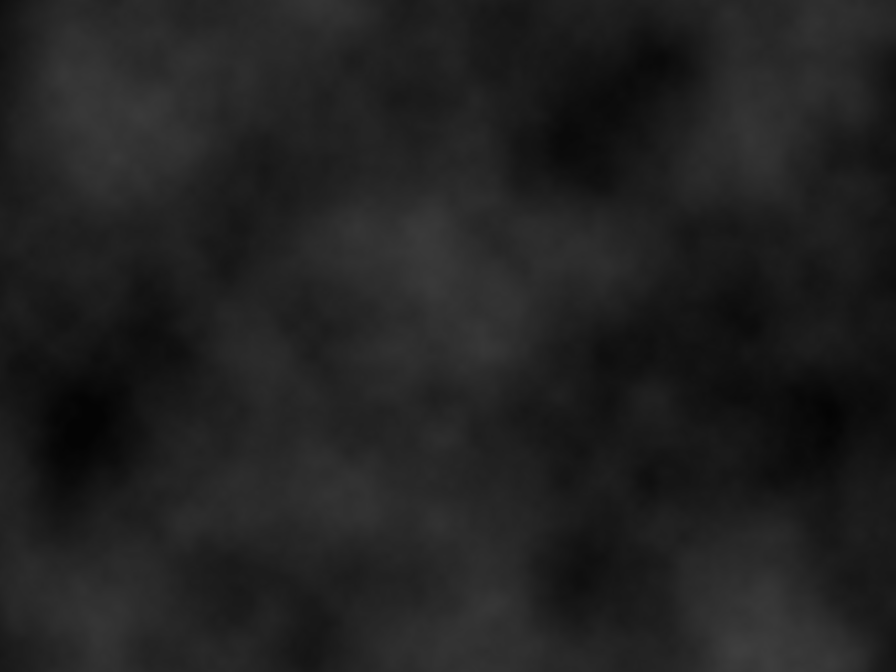
This texture is drawn by a Shadertoy shader. Its source:

```glsl
// Dim, soft smoke in near-black neutral greys.
// Six octaves of smooth lattice noise are summed, each half as strong
// and twice as fine, then mapped to a narrow dark tonal range.

float hash(vec2 cell) {
    vec3 p = fract(cell.xyx * vec3(0.1031, 0.1030, 0.0973));
    p += dot(p, p.yzx + 33.33);
    return fract((p.x + p.y) * p.z);
}

// Random lattice values blended with a smooth cubic
float smoothNoise(vec2 p) {
    vec2 cell = floor(p);
    vec2 blend = smoothstep(0.0, 1.0, fract(p));
    float bottom = mix(hash(cell), hash(cell + vec2(1.0, 0.0)), blend.x);
    float top = mix(hash(cell + vec2(0.0, 1.0)), hash(cell + 1.0), blend.x);
    return mix(bottom, top, blend.y);
}

// Layered noise centred on zero
float smoke(vec2 p) {
    float sum = 0.0;
    float amplitude = 0.5;
    for (int octave = 0; octave < 6; octave++) {
        sum += amplitude * (smoothNoise(p) - 0.5);
        p = p * 2.0 + vec2(17.3, 41.7);
        amplitude *= 0.5;
    }
    return sum;
}

void mainImage(out vec4 fragColor, in vec2 fragCoord) {
    vec2 uv = fragCoord / iResolution.y;

    // About four large billows fit the canvas height
    float density = smoke(uv * 4.0 + vec2(23.4, 8.6));

    // Dark grey with faint lighter billows
    float grey = clamp(0.122 + 0.34 * density, 0.015, 0.25);
    fragColor = vec4(vec3(grey), 1.0);
}
```
